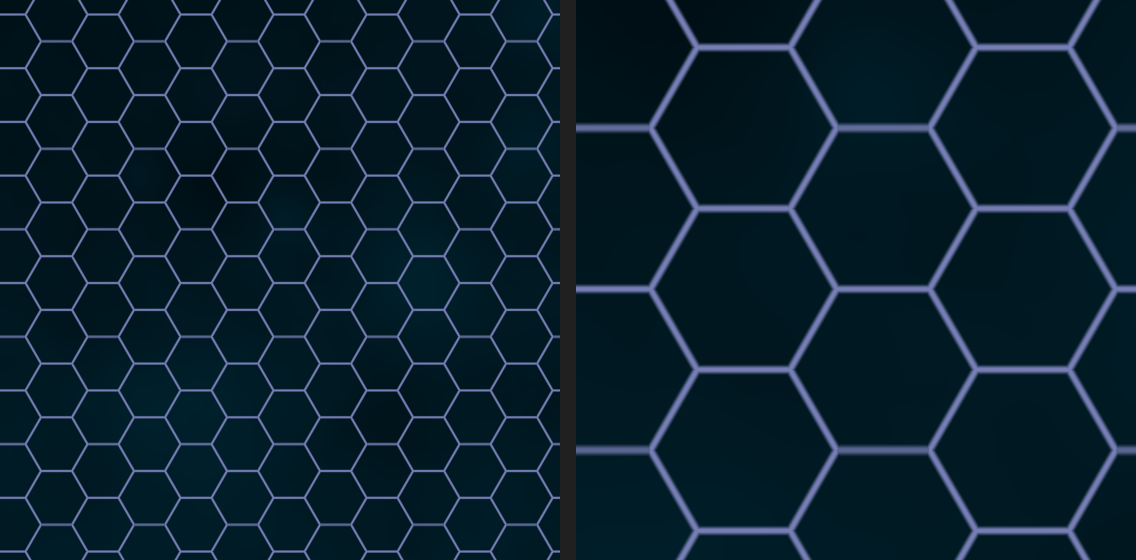
Left, the full canvas; right, a detail of the centre.
Write a WebGL 2 fragment shader that draws this pattern.

```glsl
#version 300 es
precision highp float;
// Thin lavender honeycomb grid over a dark, cloudy teal background.

#define CELL_HEIGHT 0.0959
#define CELL_CENTER vec2(0.1009, 0.4946)
#define LINE_CORE 0.0004
#define LINE_EDGE 0.0035
#define ROW_FADE 0.24
#define ROW_FADE_PERIOD 3.6
#define CLOUD_AMOUNT 0.34
#define LINE_COLOR vec3(0.465, 0.495, 0.71)
#define DARK_COLOR vec3(0.0, 0.055, 0.08)
#define TEAL_COLOR vec3(0.0, 0.145, 0.195)

uniform vec2 u_resolution;
out vec4 fragColor;

// Soft glows: center x, center y, radius, strength
const vec4 GLOWS[8] = vec4[8](
    vec4(0.77, 0.50, 0.11, 0.38), vec4(0.51, 0.61, 0.05, 0.30),
    vec4(0.25, 0.69, 0.04, 0.25), vec4(0.94, 0.74, 0.08, 0.30),
    vec4(0.33, 0.27, 0.17, 0.28), vec4(0.96, 0.98, 0.10, 0.30),
    vec4(0.68, 0.24, 0.10, -0.22), vec4(0.38, 0.64, 0.09, -0.22));

float hash(vec2 p) {
    vec3 q = fract(vec3(p.xyx) * 0.1031);
    q += dot(q, q.yzx + 33.33);
    return fract((q.x + q.y) * q.z);
}

float valueNoise(vec2 p) {
    vec2 cell = floor(p), f = fract(p);
    f = f * f * (3.0 - 2.0 * f);
    return mix(mix(hash(cell), hash(cell + vec2(1, 0)), f.x),
               mix(hash(cell + vec2(0, 1)), hash(cell + vec2(1, 1)), f.x), f.y);
}

float clouds(vec2 p) {
    float sum = 0.0, amplitude = 0.5;
    for (int i = 0; i < 4; i++) {
        sum += amplitude * valueNoise(p);
        p = mat2(1.6, 1.2, -1.2, 1.6) * p + 7.3;
        amplitude *= 0.5;
    }
    return sum;
}

// Offset from the center of the nearest flat-topped hexagon
vec2 hexLocal(vec2 p) {
    vec2 period = CELL_HEIGHT * vec2(sqrt(3.0), 1.0);
    vec2 a = mod(p + 0.5 * period, period) - 0.5 * period;
    vec2 b = mod(p, period) - 0.5 * period;
    return dot(a, a) < dot(b, b) ? a : b;
}

vec3 background(vec2 uv) {
    float light = 0.43 + 0.20 * (uv.x - 0.5) - 0.48 * (uv.y - 0.5)
                - 0.26 * uv.x * (1.0 - uv.y);
    for (int i = 0; i < 8; i++) {
        vec2 offset = (uv - GLOWS[i].xy) / GLOWS[i].z;
        light += GLOWS[i].w * exp(-dot(offset, offset));
    }
    light += CLOUD_AMOUNT * (clouds(uv * 7.0) - 0.47);
    return mix(DARK_COLOR, TEAL_COLOR, clamp(light, -0.15, 1.0));
}

void main() {
    vec2 uv = gl_FragCoord.xy / u_resolution;
    float pixel = 1.0 / min(u_resolution.x, u_resolution.y);

    // Distance to the cell border
    vec2 q = abs(hexLocal(uv - CELL_CENTER));
    float slanted = dot(q, vec2(0.5 * sqrt(3.0), 0.5));
    float border = 0.5 * CELL_HEIGHT - max(q.y, slanted);

    // Some horizontal edges are fainter and slightly broader
    float row = round((CELL_CENTER.y - uv.y) / (0.5 * CELL_HEIGHT)) + 10.0;
    float beat = cos(6.2832 * (row - 1.2) / ROW_FADE_PERIOD);
    float faint = step(slanted, q.y) * smoothstep(0.4, 0.95, beat);

    float outer = max(LINE_EDGE, LINE_CORE + 1.2 * pixel) * (1.0 + 0.2 * faint);
    float line = 1.0 - smoothstep(LINE_CORE, outer, border);
    line *= 1.0 - ROW_FADE * faint;

    fragColor = vec4(mix(background(uv), LINE_COLOR, line), 1.0);
}
```
